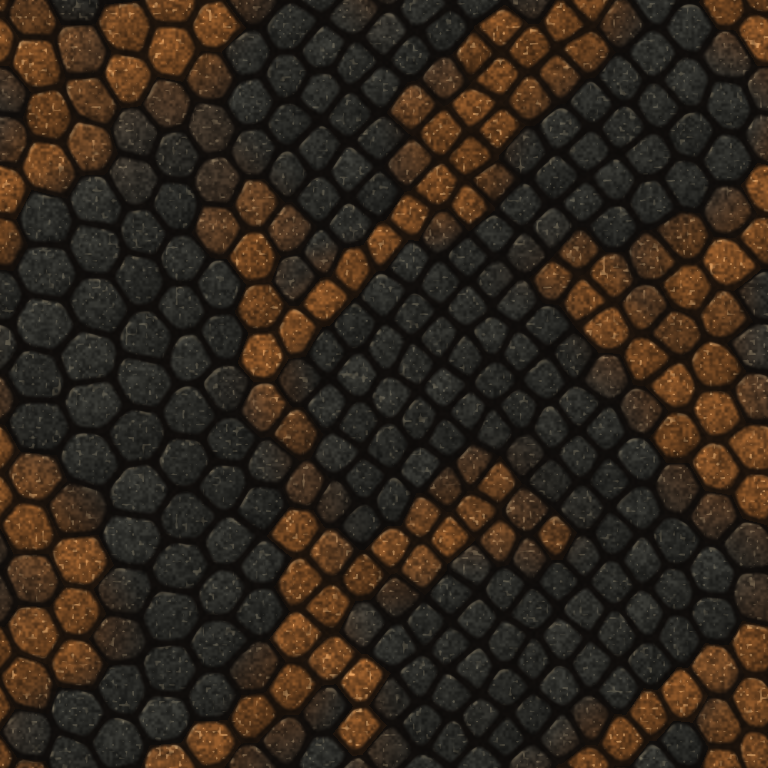
Write a Shadertoy shader that draws this texture.

```glsl
#define COLUMNS 22.0
#define ROWS 15.0
#define STRETCH 0.27
#define JITTER 0.22
#define GAP 0.0030
#define ROUNDING 300.0
#define GRAIN 0.85
#define SPARKLE 0.30

const float TAU = 6.2831853;
const vec3 CREVICE = vec3(0.058, 0.046, 0.038);
const vec3 SLATE = vec3(0.152, 0.152, 0.138);
const vec3 UMBER = vec3(0.225, 0.165, 0.115);
const vec3 AMBER = vec3(0.405, 0.250, 0.120);
const vec3 GLINT = vec3(0.85, 0.76, 0.58);
const vec2 SHADOW_DIR = vec2(0.5, -0.866);

float hash(vec2 p) {
    vec3 q = fract(p.xyx * vec3(0.1031, 0.1030, 0.0973));
    q += dot(q, q.yzx + 33.33);
    return fract((q.x + q.y) * q.z);
}

// Value noise that wraps after one canvas
float noise(vec2 uv, float cells) {
    vec2 p = uv * cells, i = floor(p), f = fract(p);
    f = f * f * (3.0 - 2.0 * f);
    vec2 a = mod(i, cells), b = mod(i + 1.0, cells);
    return mix(mix(hash(a), hash(vec2(b.x, a.y)), f.x),
               mix(hash(vec2(a.x, b.y)), hash(b), f.x), f.y);
}

// Centre of a scale in the staggered, jittered lattice
vec2 scaleCentre(vec2 cell) {
    vec2 id = mod(cell, vec2(COLUMNS, ROWS));
    vec2 jitter = vec2(hash(id + 7.3), hash(id + 41.7)) - 0.5;
    return cell + vec2(0.5, 0.25 + 0.5 * mod(id.x, 2.0)) + JITTER * jitter * vec2(1.5, 1.0);
}

float stripe(float phase) {
    return 1.0 - smoothstep(0.05, 0.21, abs(fract(phase) - 0.5));
}

// Trellis of warm bands around dark diamonds
float warmBands(vec2 uv) {
    float bend = noise(uv, 4.0) - 0.5 + 0.5 * (noise(uv + 0.37, 9.0) - 0.5);
    float rising = stripe(2.0 * (uv.y - uv.x) + 0.1 + 0.45 * bend);
    float falling = stripe(2.0 * uv.x + uv.y + 0.3 - 0.5 * bend);
    rising *= smoothstep(0.12, 0.55, noise(uv + 0.61, 5.0));
    falling *= smoothstep(0.10, 0.50, noise(uv + 0.23, 5.0));
    return max(rising, falling);
}

void mainImage(out vec4 fragColor, in vec2 fragCoord) {
    vec2 uv = fragCoord / iResolution.xy;

    // Lattice with wide scales on one side and narrow ones on the other
    float turn = TAU * (uv.x - 0.12);
    float density = 1.0 - STRETCH * cos(turn);
    vec2 warped = uv - vec2(STRETCH / TAU * sin(turn), 0.0);
    warped += 0.010 * vec2(sin(TAU * (uv.y + uv.x)), 2.0 * sin(TAU * uv.x));
    vec2 grid = warped * vec2(COLUMNS, ROWS);
    vec2 toCanvas = 1.0 / vec2(COLUMNS * density, ROWS);

    // Nearest scale
    vec2 base = floor(grid), nearest = base, toCentre = vec2(0.0);
    float best = 1e3;
    for (int x = -2; x <= 2; x++)
    for (int y = -1; y <= 1; y++) {
        vec2 cell = base + vec2(x, y);
        vec2 r = (scaleCentre(cell) - grid) * toCanvas;
        float d = dot(r, r);
        if (d < best) { best = d; nearest = cell; toCentre = r; }
    }

    // Rounded distance to the rim, with a wider gap on the shadow side
    float sum = 0.0;
    for (int x = -2; x <= 2; x++)
    for (int y = -1; y <= 1; y++) {
        if (x == 0 && y == 0) continue;
        vec2 r = (scaleCentre(nearest + vec2(x, y)) - grid) * toCanvas;
        vec2 dir = normalize(r - toCentre);
        float gap = GAP * (1.0 + 0.75 * dot(dir, SHADOW_DIR));
        sum += exp(-ROUNDING * (dot(0.5 * (r + toCentre), dir) - gap));
    }
    float rim = -log(sum) / ROUNDING;
    rim += 0.0016 * (noise(uv, 90.0) - 0.5);
    float body = smoothstep(-0.0015, 0.0045, rim);

    // Pigment, mostly constant within a scale
    vec2 id = mod(nearest, vec2(COLUMNS, ROWS));
    float tone = hash(id + 19.0);
    float warm = warmBands(uv + 0.75 * toCentre);
    warm = clamp(warm + 0.25 * (tone - 0.5) * smoothstep(0.0, 0.3, warm), 0.0, 1.0);
    vec3 pigment = mix(SLATE, UMBER, smoothstep(0.0, 0.5, warm));
    pigment = mix(pigment, AMBER, smoothstep(0.35, 1.0, warm));
    pigment *= 0.88 + 0.24 * hash(id + 3.0);

    // Domed shading and fine grain
    float facing = dot(toCentre, SHADOW_DIR) / 0.03;
    float light = 0.96 + 0.16 * facing + 0.10 * smoothstep(0.0, 0.018, rim);
    float fine = noise(uv, 256.0);
    float grain = 0.6 * fine + 0.4 * noise(uv + 0.5, 150.0);
    vec3 skin = pigment * light * (1.0 + GRAIN * (grain - 0.5));
    vec3 crevice = mix(CREVICE, pigment * 0.45, 0.15 + 0.25 * warm) * (0.8 + 0.4 * grain);
    vec3 color = mix(crevice, skin, body);

    // Mineral flecks and a broken gloss along the lit rim
    float fleck = smoothstep(0.74, 1.0, noise(uv + 0.17, 230.0));
    float lit = smoothstep(0.2, 0.8, facing) * smoothstep(0.0, 0.002, rim)
              * (1.0 - smoothstep(0.002, 0.007, rim));
    float gloss = lit * smoothstep(0.45, 0.9, noise(uv + 0.29, 120.0));
    color += GLINT * (SPARKLE * fleck * body * (0.6 + 0.5 * warm) + 0.22 * gloss);

    fragColor = vec4(color, 1.0);
}
```
